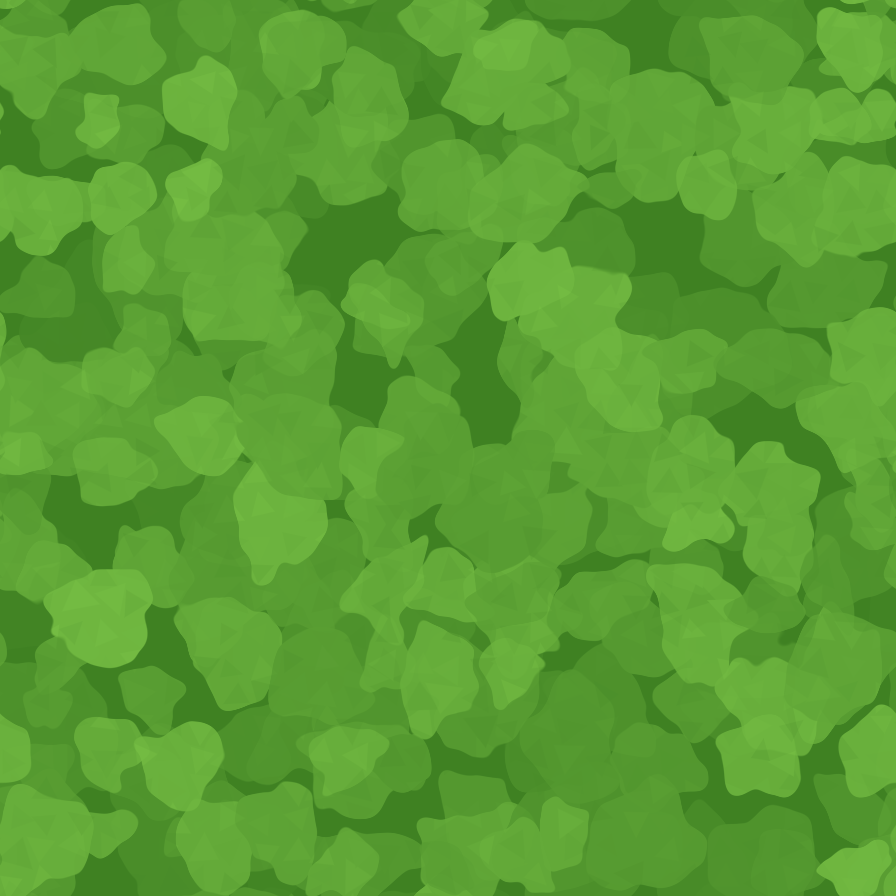
A WebGL 2 fragment shader for this pattern:

```glsl
#version 300 es
precision highp float;
// Tileable foliage: translucent wavy leaf clumps over dark green, faceted with faint triangles.

#define LAYERS 4
#define CLUMPS 8.0          // clumps across the canvas in the lowest layer
#define CLUMP_CHANCE 0.57
#define CLUMP_OPACITY 0.87
#define WARP_COARSE 0.025
#define WARP_FINE 0.008
#define FACETS 29.0         // triangles across the canvas
#define FACET_CONTRAST 0.24
#define DARK_GREEN vec3(0.247, 0.505, 0.135)
#define LIGHT_GREEN vec3(0.437, 0.717, 0.250)

const float TAU = 6.28318;

uniform vec2 u_resolution;
out vec4 fragColor;

// Integer hash of a wrapped grid cell, three values in 0..1
vec3 hash3(vec2 cell, float repeats, int seed) {
    uvec3 v = uvec3(uvec2(mod(cell, repeats)), uint(seed));
    v = v * 1664525u + 1013904223u;
    v.x += v.y * v.z; v.y += v.z * v.x; v.z += v.x * v.y;
    v ^= v >> 16u;
    v.x += v.y * v.z; v.y += v.z * v.x; v.z += v.x * v.y;
    return vec3(v >> 16u) / 65535.0;
}

// Two independent wrapping noises in -0.5..0.5
vec2 noise2(vec2 uv, float repeats, int seed) {
    vec2 p = uv * repeats;
    vec2 cell = floor(p);
    vec2 f = fract(p);
    f = f * f * (3.0 - 2.0 * f);
    vec2 low = mix(hash3(cell, repeats, seed).xy,
                   hash3(cell + vec2(1, 0), repeats, seed).xy, f.x);
    vec2 high = mix(hash3(cell + vec2(0, 1), repeats, seed).xy,
                    hash3(cell + vec2(1, 1), repeats, seed).xy, f.x);
    return mix(low, high, f.y) - 0.5;
}

vec2 rotate(vec2 p, float angle) {
    float c = cos(angle), s = sin(angle);
    return vec2(c * p.x - s * p.y, s * p.x + c * p.y);
}

float coverage(float dist, float pixel) {
    return 1.0 - smoothstep(-pixel, pixel, dist);
}

// Signed distance to a stretched, lobed clump
float clumpDistance(vec2 p, float radius, vec3 shape) {
    float stretch = mix(0.8, 1.25, shape.x);
    p = rotate(p, TAU * shape.y) * vec2(stretch, 1.0 / stretch);
    float angle = atan(p.y, p.x);
    float lobes = 0.10 * sin(3.0 * angle + TAU * shape.z)
                + 0.06 * sin(5.0 * angle + TAU * shape.x);
    return length(p) - radius * (1.0 + lobes);
}

// Paints one layer of clumps over the tone below
float paintClumps(float tone, vec2 uv, int layer, float pixel) {
    float repeats = CLUMPS + float(layer);
    float layerTone = mix(0.30, 0.80, float(layer) / float(LAYERS - 1));
    int seed = 10 * layer;
    vec2 warped = uv + WARP_COARSE * noise2(uv, 22.0, seed + 1)
                     + WARP_FINE * noise2(uv, 51.0, seed + 2);
    vec2 p = warped * repeats;
    vec2 home = floor(p);
    for (int y = -1; y <= 1; y++)
    for (int x = -1; x <= 1; x++) {
        vec2 cell = home + vec2(x, y);
        vec3 place = hash3(cell, repeats, seed + 3);
        vec3 look = hash3(cell, repeats, seed + 4);
        vec3 shape = hash3(cell, repeats, seed + 5);
        if (look.x > CLUMP_CHANCE) continue;
        vec2 center = cell + mix(vec2(0.2), vec2(0.8), place.xy);
        float dist = clumpDistance(p - center, mix(0.30, 0.65, place.z), shape);
        float clumpTone = clamp(layerTone + 0.5 * (look.y - 0.5), 0.08, 1.0);
        float opacity = mix(CLUMP_OPACITY - 0.13, 1.0, look.z);
        tone = mix(tone, clumpTone, opacity * coverage(dist, pixel * repeats));
    }
    return tone;
}

// Overlapping, randomly turned triangles, each slightly lighter or darker
float triangleFacets(vec2 uv, float pixel) {
    vec2 p = uv * FACETS;
    vec2 home = floor(p);
    float shade = 0.0;
    for (int y = -1; y <= 1; y++)
    for (int x = -1; x <= 1; x++) {
        vec2 cell = home + vec2(x, y);
        vec3 place = hash3(cell, FACETS, 101);
        vec3 look = hash3(cell, FACETS, 102);
        vec2 q = rotate(p - cell - mix(vec2(0.3), vec2(0.7), place.xy), TAU * place.z);
        q.x *= mix(0.85, 1.3, look.x);
        float dist = max(abs(q.x) * 0.866 + q.y * 0.5, -q.y) - mix(0.22, 0.32, look.y);
        shade = mix(shade, look.z - 0.5, coverage(dist, pixel * FACETS));
    }
    return shade;
}

void main() {
    vec2 uv = gl_FragCoord.xy / u_resolution;
    float pixel = 0.8 / min(u_resolution.x, u_resolution.y);

    float tone = 0.0;
    for (int layer = 0; layer < LAYERS; layer++)
        tone = paintClumps(tone, uv, layer, pixel);

    // Facets fade out in the shaded gaps
    float strength = FACET_CONTRAST * smoothstep(0.05, 0.85, tone);
    tone += strength * triangleFacets(uv, pixel);

    fragColor = vec4(mix(DARK_GREEN, LIGHT_GREEN, clamp(tone, 0.0, 1.1)), 1.0);
}
```
